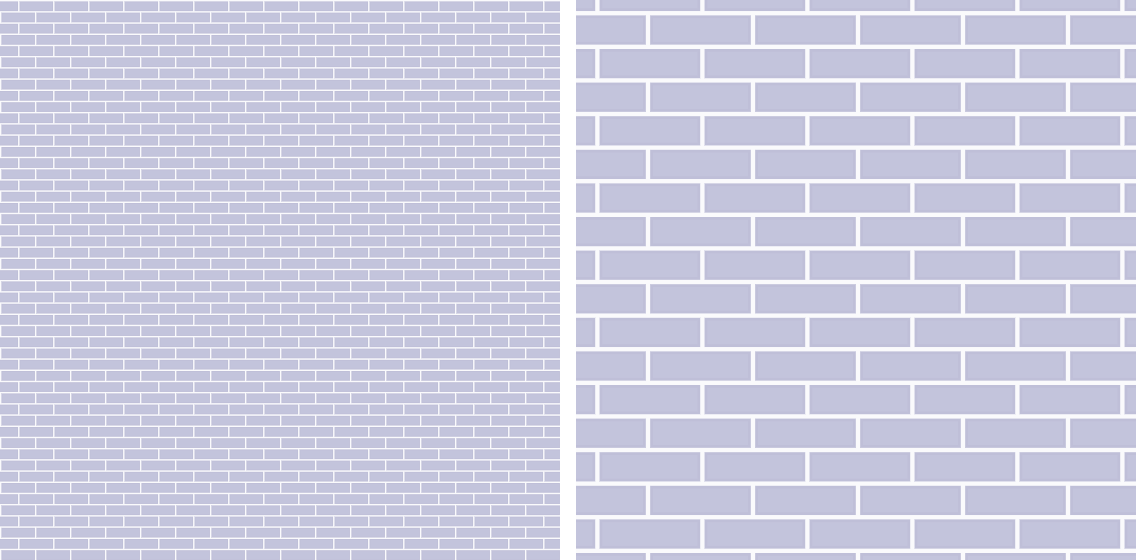
Left: the whole. Right: its middle third, enlarged.
A WebGL 1 fragment shader for this pattern:

```glsl
precision highp float;
// Running-bond brickwork: 16 lavender bricks across, 50 courses down, with
// thin pale mortar. Each course is shifted by parity, and the distance to the
// nearest joint gives both the mortar and a faint darker rim on the bricks.

uniform vec2 u_resolution;

const vec2 BRICKS = vec2(16.0, 50.0);
const float BED_PHASE = 0.06;       // offset of the bed joints, in courses
const float EVEN_PHASE = 0.537;     // offset of the upright joints, in bricks
const float ODD_PHASE = 0.019;
const float MORTAR_WIDTH = 0.0026;  // in canvas widths
const float RIM_WIDTH = 0.0016;

const vec3 BRICK_COLOR = vec3(0.765, 0.767, 0.862);
const vec3 RIM_COLOR = vec3(0.748, 0.748, 0.846);
const vec3 MORTAR_COLOR = vec3(0.98, 0.98, 0.99);

// Distance to the nearest whole number.
float distanceToInteger(float x) {
  return abs(fract(x + 0.5) - 0.5);
}

// Distance to the nearest mortar centre line, in canvas units.
float jointDistance(vec2 p, vec2 count) {
  float course = p.y * count.y - BED_PHASE;
  float parity = mod(floor(course), 2.0);
  float along = p.x * count.x - mix(EVEN_PHASE, ODD_PHASE, parity);
  float bed = distanceToInteger(course) / count.y;
  float upright = distanceToInteger(along) / count.x;
  return min(bed, upright);
}

// Pixel coverage of a band of the given half width around a line.
float bandCoverage(float dist, float halfWidth, float pixel) {
  return clamp((halfWidth - dist) / pixel + 0.5, 0.0, 1.0);
}

void main() {
  vec2 uv = gl_FragCoord.xy / u_resolution;
  float pixel = 1.0 / min(u_resolution.x, u_resolution.y);

  // Courses are counted from the top.
  float dist = jointDistance(vec2(uv.x, 1.0 - uv.y), BRICKS);

  float halfMortar = 0.5 * MORTAR_WIDTH;
  float rim = bandCoverage(dist, halfMortar + RIM_WIDTH, pixel);
  float mortar = bandCoverage(dist, halfMortar, pixel);

  vec3 color = mix(BRICK_COLOR, RIM_COLOR, rim);
  color = mix(color, MORTAR_COLOR, mortar);
  gl_FragColor = vec4(color, 1.0);
}
```
